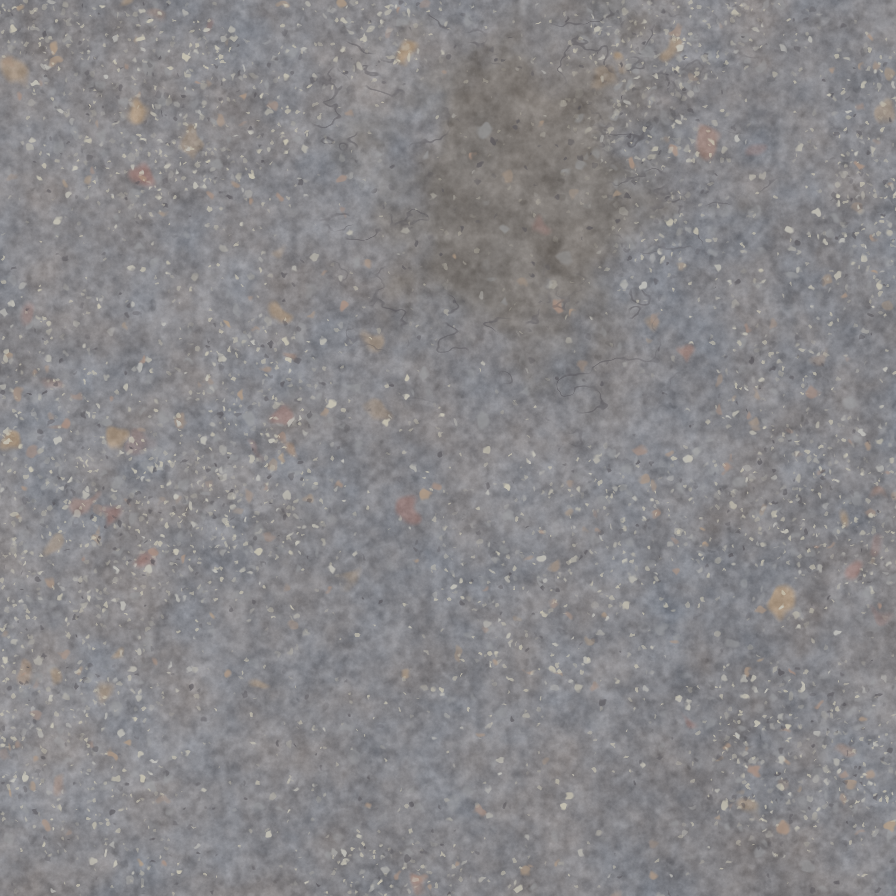
Give the GLSL for this texture, as a Shadertoy shader.

```glsl
// Worn asphalt: a soft blue-grey mottled binder strewn with cream flecks,
// grey chips, tan and rose pebbles and dark pits, with one brown soiled patch.
// Layered value noise makes the binder; jittered cell scatters make the grains.

#define BINDER vec3(0.528, 0.526, 0.540)
#define CREAM vec3(0.79, 0.77, 0.70)
#define CHIP vec3(0.63, 0.635, 0.64)
#define TAN vec3(0.69, 0.60, 0.50)
#define ROSE vec3(0.61, 0.49, 0.47)
#define PIT vec3(0.34, 0.33, 0.35)
#define SOIL vec3(0.49, 0.465, 0.44)
#define MOTTLE 0.26
#define FLECK_CELLS 98.0
#define PEBBLE_CELLS 27.0
#define PATCH_CENTER vec2(0.60, 0.80)

vec2 hash2(vec2 p) {
    vec3 q = fract(p.xyx * vec3(0.1031, 0.1030, 0.0973));
    q += dot(q, q.yzx + 33.33);
    return fract((q.xx + q.yz) * q.zy);
}

float noise(vec2 p) {
    vec2 i = floor(p), f = fract(p);
    f = f * f * (3.0 - 2.0 * f);
    float low = mix(hash2(i).x, hash2(i + vec2(1, 0)).x, f.x);
    float high = mix(hash2(i + vec2(0, 1)).x, hash2(i + vec2(1, 1)).x, f.x);
    return mix(low, high, f.y);
}

float fbm(vec2 p) {
    float sum = 0.0, weight = 0.5;
    for (int i = 0; i < 4; i++) {
        sum += weight * noise(p);
        p = mat2(1.6, 1.2, -1.2, 1.6) * p + 17.3;
        weight *= 0.55;
    }
    return sum / 1.01;
}

// How richly grains gather at a place, about 0.3 to 1.7
float richness(vec2 uv) {
    return 0.3 + 1.4 * smoothstep(0.2, 0.8, noise(uv * 7.0 + 4.0));
}

// Irregular grains in jittered cells: x coverage, y and z random traits
vec3 scatter(vec2 uv, float cells, float share, float seed) {
    vec2 p = uv * cells;
    vec2 wobble = vec2(noise(p * 2.3 + seed), noise(p * 2.3 + seed + 51.0)) - 0.5;
    p += 0.4 * wobble;
    vec3 best = vec3(0.0);
    for (int y = -1; y <= 1; y++) {
        for (int x = -1; x <= 1; x++) {
            vec2 cell = floor(p) + vec2(x, y);
            vec2 place = hash2(cell + seed);
            vec2 trait = hash2(cell + seed + 137.0);
            if (trait.x > share * richness(cell / cells)) continue;
            vec2 d = p - cell - 0.15 - 0.7 * place;
            float angle = 6.2832 * trait.y;
            d = mat2(cos(angle), -sin(angle), sin(angle), cos(angle)) * d;
            d.y *= 1.0 + 0.8 * place.x;
            float radius = mix(0.20, 0.46, place.y * place.y);
            float cover = 1.0 - smoothstep(radius - 0.14, radius + 0.14, length(d));
            if (cover > best.x) best = vec3(cover, fract(place.x * 7.3), fract(trait.y * 5.7));
        }
    }
    return best;
}

void mainImage(out vec4 fragColor, in vec2 fragCoord) {
    vec2 uv = fragCoord / iResolution.y;

    // Mottled binder with broad tone and tint drift
    float broad = fbm(uv * 5.0) - 0.5;
    float medium = fbm(uv * 34.0 + 9.0) - 0.5;
    float fine = fbm(uv * 125.0 + 21.0) - 0.5;
    vec3 color = BINDER + 0.09 * broad + MOTTLE * (0.45 * medium + 0.75 * fine);
    color += vec3(0.022, 0.0, -0.022) * (fbm(uv * 19.0 + 70.0) - 0.5) * 2.0;
    color += 0.012 * (0.5 - uv.x);

    // Soiled patch with a ragged outline
    vec2 offset = (uv - PATCH_CENTER) / vec2(0.19, 0.21);
    float ragged = length(offset) + 1.3 * (fbm(uv * 13.0 + 33.0) - 0.5);
    float soiled = 1.0 - smoothstep(0.35, 1.1, ragged);
    color = mix(color, SOIL + 0.22 * medium + 0.12 * fine, 0.75 * soiled);
    float shade = exp(-dot(uv - vec2(0.47, 0.66), uv - vec2(0.47, 0.66)) * 55.0);
    color -= 0.025 * shade;

    // Grey chips, then larger warm pebbles
    vec3 chip = scatter(uv, 56.0, 0.24, 11.0);
    color = mix(color, CHIP, chip.x * (0.12 + 0.45 * chip.y));
    vec3 dull = scatter(uv, 74.0, 0.22, 83.0);
    color -= dull.x * 0.05 * dull.y;
    vec3 pebble = scatter(uv, PEBBLE_CELLS, 0.085, 29.0);
    vec3 pebbleColor = mix(TAN, ROSE, smoothstep(0.35, 0.75, pebble.y)) + 0.16 * fine;
    color = mix(color, pebbleColor, pebble.x * (0.3 + 0.5 * pebble.z));
    vec3 grit = scatter(uv, 62.0, 0.075, 47.0);
    color = mix(color, mix(TAN, ROSE, grit.y * 0.6) + 0.03, grit.x * (0.25 + 0.5 * grit.z));

    // Small dark pits, and broken cracks around the soiled patch
    vec3 pit = scatter(uv, 115.0, 0.07 + 0.08 * soiled, 61.0);
    color = mix(color, PIT, pit.x * (0.15 + 0.5 * pit.y));
    float ridge = abs(fbm(uv * vec2(17.0, 24.0) + 5.0) - 0.5);
    float rim = smoothstep(1.5, 0.9, ragged) * smoothstep(0.3, 0.8, ragged);
    float crack = (1.0 - smoothstep(0.004, 0.025, ridge)) * rim;
    color = mix(color, PIT, 0.45 * crack * smoothstep(0.4, 0.65, noise(uv * 45.0)));

    // Bright cream flecks in two sizes, sparser on the soil
    float clean = 1.0 - 0.55 * soiled;
    vec3 fleck = scatter(uv, FLECK_CELLS, 0.15, 5.0);
    vec3 fleckColor = mix(CREAM, CHIP + 0.11, fleck.z * 0.7);
    color = mix(color, fleckColor, clean * fleck.x * (0.2 + 0.75 * fleck.y));
    vec3 speck = scatter(uv, FLECK_CELLS * 1.5, 0.13, 97.0);
    color = mix(color, CREAM, clean * speck.x * (0.15 + 0.6 * speck.y));

    fragColor = vec4(clamp(color, 0.0, 1.0), 1.0);
}
```
